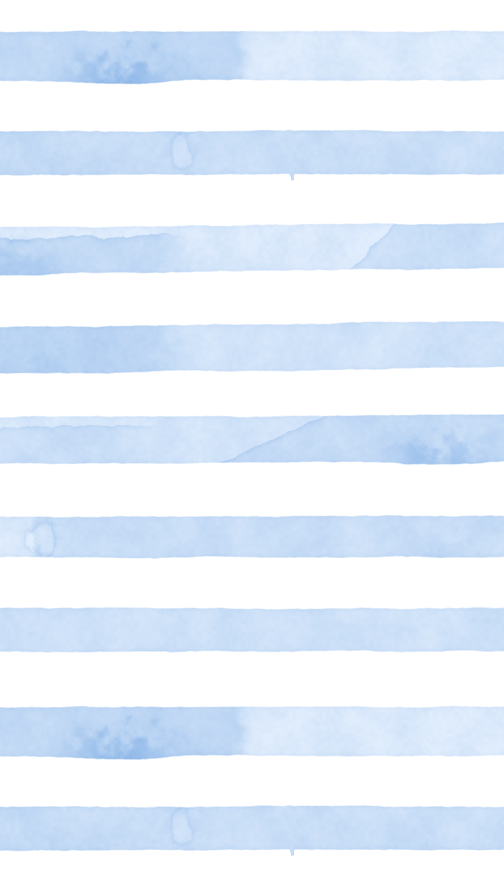
This pattern is drawn by a WebGL 2 fragment shader. Its source:

```glsl
#version 300 es
precision highp float;
// Hand-painted watercolour stripes in pale blue on white paper.
// Seven differing brush strokes repeat down the canvas; each is a wobbly band
// filled with layered washes, drying rims, pigment pools and paper grain.

#define PITCH 0.1077        // stripe spacing, in canvas heights
#define FIRST 0.0625        // centre of the top stripe, from the top
#define STROKES 7           // strokes before the set repeats
#define ASPECT 0.5625       // canvas width in canvas heights
#define WOBBLE 0.0045       // unevenness of the brush edge
#define GRAIN 0.15          // strength of the paper grain
#define RIM_WIDTH 0.0022    // width of dried pigment lines
#define PALE vec3(0.88, 0.93, 0.99)
#define DEEP vec3(0.56, 0.72, 0.91)

uniform vec2 u_resolution;
out vec4 fragColor;

// Centre shift (down), half height, drop at the left end, glaze strength
const vec4 SHAPE[STROKES] = vec4[](
  vec4( 0.000, 0.0275, 0.001, 0.0), vec4( 0.000, 0.0245, 0.000, 0.0),
  vec4(-0.001, 0.0255, 0.006, 1.0), vec4( 0.002, 0.0257, 0.007, 0.0),
  vec4(-0.003, 0.0260, 0.002, 0.8), vec4(-0.002, 0.0228, 0.001, 0.0),
  vec4(-0.006, 0.0240, 0.000, 0.0));
// Pigment of the left, middle and right wash, drip position
const vec4 TONE[STROKES] = vec4[](
  vec4(0.42, 0.07, 0.07, -1.0), vec4(0.32, 0.29, 0.29, 0.58),
  vec4(0.37, 0.08, 0.28, -1.0), vec4(0.45, 0.20, 0.20, -1.0),
  vec4(0.28, 0.17, 0.34, -1.0), vec4(0.07, 0.28, 0.28, -1.0),
  vec4(0.22, 0.22, 0.22, -1.0));
// First wash edge, its softness, second wash edge, its slant
const vec4 WASH[STROKES] = vec4[](
  vec4(0.48, 0.02, 2.00, 0.00), vec4(0.45, 0.06, 2.00, 0.00),
  vec4(0.35, 0.05, 0.74, 0.045), vec4(0.34, 0.05, 2.00, 0.00),
  vec4(0.30, 0.10, 0.54, 0.10), vec4(0.07, 0.01, 2.00, 0.00),
  vec4(0.50, 0.20, 2.00, 0.00));
// Pool position and strength, bloom ring position and strength
const vec4 POOL[STROKES] = vec4[](
  vec4(0.24, 0.50, 0.00, 0.0), vec4(0.10, 0.05, 0.36, 0.25),
  vec4(0.03, 0.25, 0.00, 0.0), vec4(0.08, 0.10, 0.00, 0.0),
  vec4(0.87, 0.42, 0.00, 0.0), vec4(0.93, 0.08, 0.08, 0.30),
  vec4(0.40, 0.05, 0.00, 0.0));

float hash(vec2 p) {
  p = fract(p * vec2(0.1031, 0.1137));
  p += dot(p, p.yx + 33.33);
  return fract((p.x + p.y) * p.x * 17.17);
}

float noise(vec2 p) {
  vec2 i = floor(p), f = fract(p);
  f *= f * (3.0 - 2.0 * f);
  return mix(mix(hash(i), hash(i + vec2(1, 0)), f.x),
             mix(hash(i + vec2(0, 1)), hash(i + vec2(1, 1)), f.x), f.y);
}

// Layered noise centred on zero
float fbm(vec2 p) {
  float sum = 0.0, amp = 0.5;
  for (int i = 0; i < 4; i++) {
    sum += amp * (noise(p) - 0.5);
    p = p * 2.03 + 17.3;
    amp *= 0.5;
  }
  return sum;
}

// Dark line that fades away on the positive side of an edge
float dryRim(float d) {
  return exp(-max(d, 0.0) / RIM_WIDTH) * smoothstep(-0.001, 0.001, d);
}

void main() {
  vec2 uv = gl_FragCoord.xy / u_resolution;
  float u = uv.x, aa = 1.0 / u_resolution.y;

  // Find the stripe and its stroke
  float row = floor((1.0 - uv.y - FIRST) / PITCH + 0.5);
  int id = int(mod(row, float(STROKES)));
  vec4 shape = SHAPE[id], tone = TONE[id], wash = WASH[id], pool = POOL[id];
  float y = uv.y - (1.0 - FIRST - row * PITCH) + shape.x + shape.z * (0.5 - u);
  vec2 q = vec2(u * ASPECT, y) + vec2(3.7, 5.3) * float(id + 1);

  // Brush outline: wobble, swollen pool and drip
  float top = shape.y + WOBBLE * (fbm(vec2(q.x * 14.0, q.y * 2.0)) + 0.4 * fbm(q * 130.0));
  float bottom = shape.y + WOBBLE * (fbm(vec2(q.x * 14.0, 40.0 + q.y)) + 0.4 * fbm(q * 110.0));
  float poolX = (u - pool.x) / 0.09;
  bottom += 0.006 * pool.y * exp(-pow(poolX, 4.0));
  bottom += 0.007 * smoothstep(0.005, 0.002, abs(u - tone.w));
  float inside = min(top - y, bottom + y);
  float cover = smoothstep(-aa, aa, inside);

  // Washes: a soft join, then a slanted ragged edge
  float v = y / shape.y, rough = fbm(q * 70.0);
  float pigment = mix(tone.x, tone.y, smoothstep(-wash.y, wash.y, u - wash.x + 0.04 * rough));
  float slope = length(vec2(1.0 / ASPECT, wash.w / shape.y));
  float edge = (u - wash.z - wash.w * v) / slope + 0.008 * rough;
  pigment = mix(pigment, tone.z, smoothstep(-0.001, 0.001, edge)) + 0.28 * dryRim(edge);

  // Pale glaze along the top of the left wash
  float glaze = shape.w * smoothstep(wash.x + 0.05, wash.x - 0.05, u);
  float below = 0.56 * shape.y - y + 0.010 * rough;
  pigment = mix(pigment, 0.06, glaze * smoothstep(0.001, -0.001, below)) + 0.25 * glaze * dryRim(below);

  // Pools and bloom rings
  pigment += pool.y * exp(-poolX * poolX) * smoothstep(0.5, -1.0, v + 3.0 * rough);
  float ring = length(vec2((u - pool.z) * ASPECT, y * 0.7)) - 0.014 + 0.02 * rough;
  pigment += pool.w * (exp(-abs(ring) / RIM_WIDTH) - 0.3 * smoothstep(0.004, -0.004, ring));

  // Mottling, grain and darker outline
  pigment += 0.28 * fbm(q * 32.0) + GRAIN * fbm(q * 210.0);
  pigment += 0.14 * exp(-max(inside, 0.0) / RIM_WIDTH);
  vec3 paint = mix(PALE, DEEP, clamp(pigment, 0.0, 1.1));
  fragColor = vec4(mix(vec3(1.0), paint, cover), 1.0);
}
```
